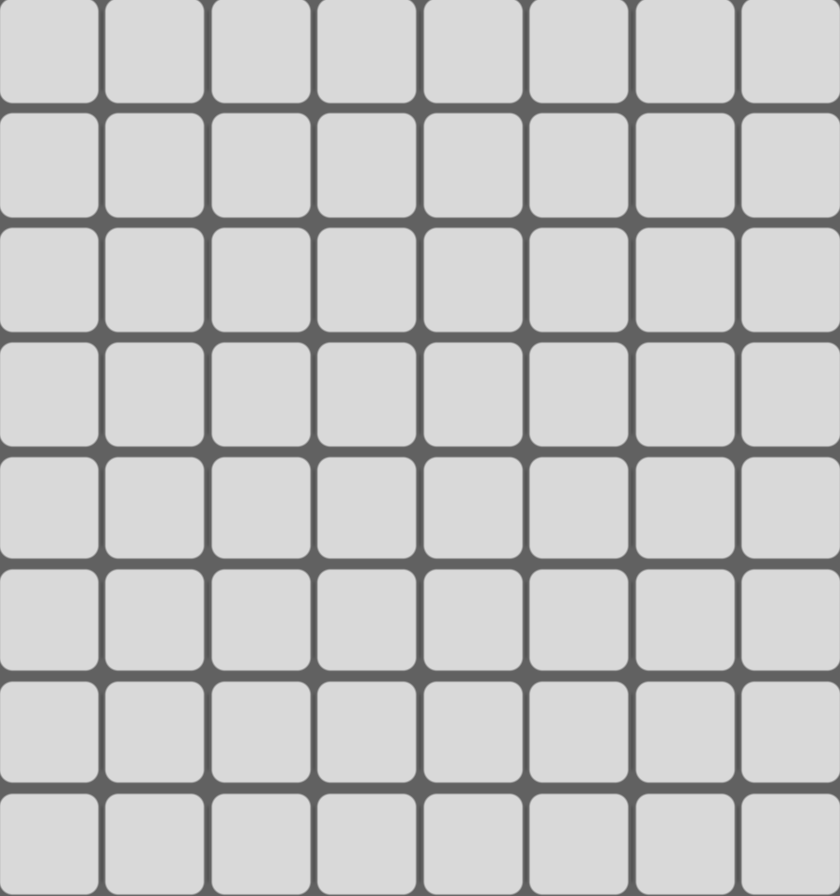
Write a WebGL 1 fragment shader that draws this pattern.

```glsl
precision highp float;
// Grid of eight by eight pale rounded tiles on dark grey grout.
// Each cell is a rounded-box distance between its four seams; the rows
// are a little taller in the upper half and their seams widen downwards.

uniform vec2 u_resolution;

// Half the width of the vertical (x) and horizontal (y) seam of an index.
vec2 seamHalfWidth(vec2 index) {
    return vec2(2.2 - 0.25 * mod(index.x, 2.0), 3.05 - 0.06 * index.y);
}

float roundedBox(vec2 p, vec2 halfSize, float radius) {
    vec2 q = abs(p) - halfSize + radius;
    return length(max(q, 0.0)) + min(max(q.x, q.y), 0.0) - radius;
}

void main() {
    // Design space of 480 by 512 units, centred on the middle seams.
    vec2 unitsPerPixel = vec2(480.0, 512.0) / u_resolution;
    vec2 p = gl_FragCoord.xy * unitsPerPixel - vec2(240.0, 253.8);

    // Cell bounds, inset by the seams on either side.
    vec2 pitch = vec2(60.6, p.y > 0.0 ? 65.47 : 64.07);
    vec2 cell = floor(p / pitch);
    vec2 low = cell * pitch + seamHalfWidth(cell);
    vec2 high = (cell + 1.0) * pitch - seamHalfWidth(cell + 1.0);
    vec2 halfSize = 0.5 * (high - low);
    vec2 local = p - 0.5 * (low + high);

    // Soft tile edge, never thinner than a pixel.
    float soft = max(0.8, 0.7 * max(unitsPerPixel.x, unitsPerPixel.y));
    float tile = 1.0 - smoothstep(-soft, soft, roundedBox(local, halfSize, 7.5));

    // Grout, slightly darker along the core of the vertical seams.
    float seamDistance = abs(fract(p.x / pitch.x + 0.5) - 0.5) * pitch.x;
    float core = 1.0 - smoothstep(0.4, 0.4 + soft, seamDistance);
    core *= 1.0 - smoothstep(-9.0, -5.0, abs(local.y) - halfSize.y);
    float grout = mix(0.38, 0.335, core);

    gl_FragColor = vec4(vec3(mix(grout, 0.85, tile)), 1.0);
}
```
